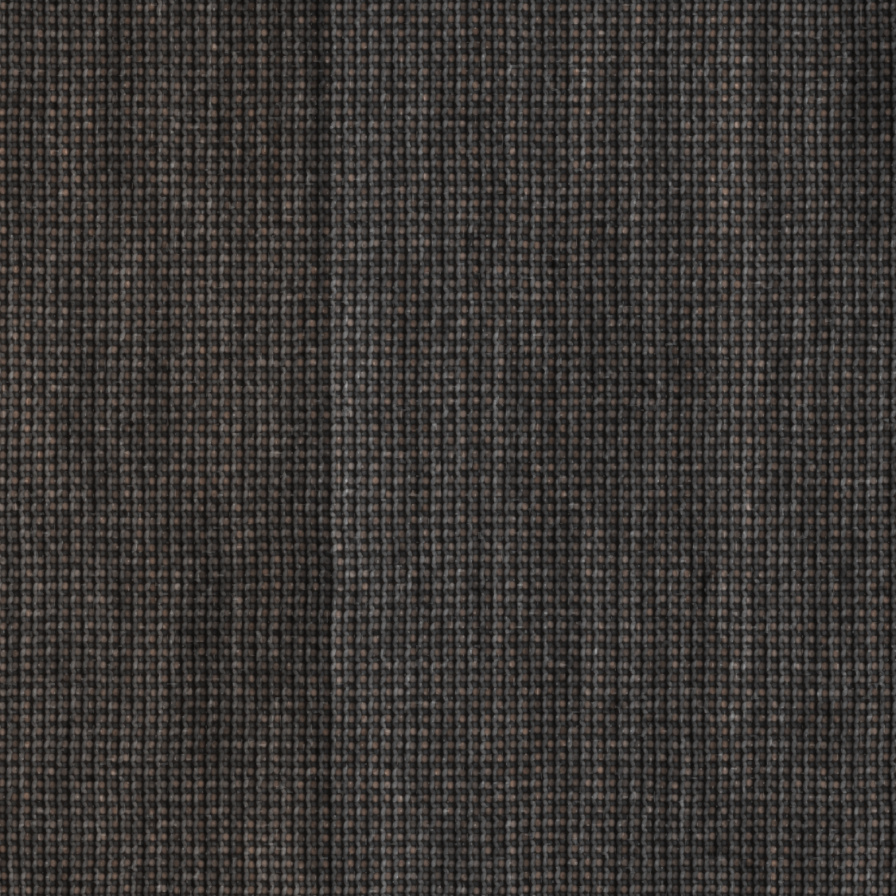
Reproduce this texture procedurally as a Shadertoy shader.

```glsl
// Dark woven wool: columns of brown knots beside zigzag columns of grey yarn.
// Each yarn is a repeated, tilted ellipse with its own tone; dark slits part
// the columns, and slubs, fibres and a soft vertical crease vary the cloth.

#define REPEATS vec2(72.0, 68.0)
#define GROUND vec3(0.140, 0.126, 0.117)
#define GREY_YARN vec3(0.316, 0.314, 0.314)
#define BROWN_YARN vec3(0.375, 0.302, 0.262)
#define TONE_SPREAD 0.32
#define SLUB_STRENGTH 0.32
#define FIBRE_STRENGTH 0.36
#define SLIT_DEPTH 0.38
#define WOBBLE 0.20
#define CREASE_X 0.366
#define CREASE_DEPTH 0.25

float hash(vec2 p) {
    vec3 q = fract(vec3(p.xyx) * 0.1031);
    q += dot(q, q.yzx + 33.33);
    return fract((q.x + q.y) * q.z);
}

float noise(vec2 p) {
    vec2 i = floor(p), f = fract(p);
    f = f * f * (3.0 - 2.0 * f);
    float low = mix(hash(i), hash(i + vec2(1, 0)), f.x);
    float high = mix(hash(i + vec2(0, 1)), hash(i + vec2(1, 1)), f.x);
    return mix(low, high, f.y);
}

// Lay one rounded yarn float per repeat over the cloth.
void layYarn(inout vec3 cloth, vec2 weave, vec2 centre, vec2 radius,
             float tilt, vec3 yarn, float seed) {
    vec2 q = weave - centre + 0.5;
    vec2 id = floor(q) + seed;
    vec2 p = fract(q) - 0.5;
    p += 0.10 * (vec2(hash(id + 5.3), hash(id + 9.1)) - 0.5);
    float angle = tilt + 0.5 * (hash(id + 2.7) - 0.5);
    float c = cos(angle), s = sin(angle);
    p = vec2(c * p.x + s * p.y, c * p.y - s * p.x);

    float d = length(p / radius);
    float soft = max(0.35, 0.5 * REPEATS.y / (iResolution.y * min(radius.x, radius.y)));
    float cover = 1.0 - smoothstep(1.0 - soft, 1.0 + soft, d);
    float tone = 1.0 + TONE_SPREAD * (hash(id) - 0.5);
    float roundness = 1.08 - 0.30 * min(d * d, 1.3);
    cloth = mix(cloth, yarn * tone * roundness, cover);
}

// Broad light and shade, with a pressed fold that weakens downwards.
float clothLight(vec2 uv) {
    float fold = uv.x - CREASE_X + 0.008 * (uv.y - 0.5);
    float side = smoothstep(-0.003, 0.003, fold);
    float strength = CREASE_DEPTH * mix(0.45, 1.0, smoothstep(0.0, 0.6, uv.y));
    float light = 1.0 + 0.07 * (noise(uv * vec2(5.0, 3.0)) - 0.5);
    light += strength * mix(-0.75 * exp(fold * 45.0), 0.8 * exp(-fold * 28.0), side);
    light -= 0.20 * exp(-pow(fold / 0.004, 2.0));
    light -= 0.30 * exp(-length((uv - vec2(1.0, 0.92)) * vec2(22.0, 9.0)));
    return light;
}

void mainImage(out vec4 fragColor, in vec2 fragCoord) {
    vec2 uv = fragCoord / iResolution.xy;
    vec2 weave = uv * REPEATS;
    weave += WOBBLE * (vec2(noise(uv * vec2(9, 14)), noise(uv * vec2(13, 8) + 31.0)) - 0.5);

    // Brown fades towards grey along columns and on single knots.
    float fade = 0.40 * noise(uv * vec2(40, 6)) + 0.40 * hash(floor(weave + vec2(0.2, 0.0)) + 77.0);
    vec3 knot = mix(BROWN_YARN, GREY_YARN, fade);

    // Dim yarn links the knots; two opposed slants make the grey zigzag.
    vec3 cloth = GROUND;
    layYarn(cloth, weave, vec2(0.27, 0.0), vec2(0.22, 0.20), 0.0, GREY_YARN * 0.62, 11.0);
    layYarn(cloth, weave, vec2(0.83, 0.0), vec2(0.18, 0.30), 0.65, GREY_YARN * 0.86, 23.0);
    layYarn(cloth, weave, vec2(0.83, 0.5), vec2(0.23, 0.37), -0.50, GREY_YARN * 1.04, 41.0);
    layYarn(cloth, weave, vec2(0.27, 0.5), vec2(0.28, 0.29), 0.40, knot, 61.0);

    // A dark slit runs down beside every column of knots.
    float slit = pow(0.5 + 0.5 * cos(6.2832 * (weave.x - 0.54)), 3.0);
    cloth *= 1.0 - SLIT_DEPTH * slit;

    // Slubs follow the columns; fine fibres cross everything.
    float slub = noise(weave * vec2(0.95, 0.05)) + 0.5 * noise(weave * vec2(0.9, 0.25) + 40.0) - 0.72;
    float fibre = noise(uv * vec2(310, 270)) - 0.5;
    cloth *= 1.0 + SLUB_STRENGTH * slub + FIBRE_STRENGTH * fibre;

    // Rare dark pulls and pale stray fibres.
    cloth *= 1.0 - 0.28 * smoothstep(0.88, 0.97, noise(weave * 0.9 + 90.0));
    float stray = smoothstep(0.80, 0.97, noise(uv * vec2(230, 190) + 70.0));
    cloth += 0.11 * stray * vec3(0.95, 0.98, 1.0);

    // The left part is a little warmer and darker.
    cloth *= mix(vec3(0.97, 0.945, 0.92), vec3(1.0), smoothstep(0.30, 0.40, uv.x));
    fragColor = vec4(clamp(cloth * clothLight(uv), 0.0, 1.0), 1.0);
}
```
